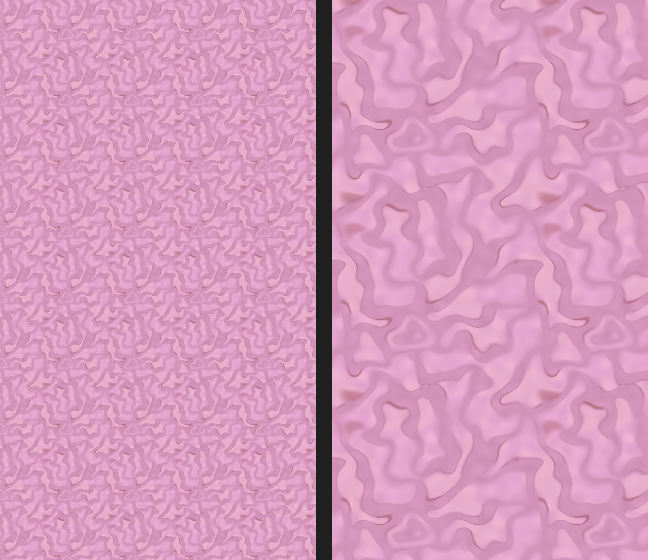
Left, the full canvas; right, a detail of the centre.
Give the GLSL for this pattern, as a Shadertoy shader.

```glsl
// Tiled pink wrinkled plaster: mauve veins, a small swirl and russet flecks in each tile.

const float TILES_ACROSS = 4.8;      // square tiles, counted from the top left
const float VEIN_FREQ    = 3.5;      // waves per tile
const float VEIN_WIDTH   = 0.024;    // half width, in tiles
const float HALO_WIDTH   = 0.056;
const float CREASE_WIDTH = 0.010;
const float WARP         = 0.016;
const vec2  SWIRL_POS    = vec2(0.01, 0.53);
const vec2  BLOB_A       = vec2(0.69, 0.83);
const vec2  BLOB_B       = vec2(0.72, 0.01);

const vec3 ROSE    = vec3(0.915, 0.680, 0.800);
const vec3 ORCHID  = vec3(0.900, 0.650, 0.815);
const vec3 HALO    = vec3(0.860, 0.612, 0.760);
const vec3 MAUVE   = vec3(0.820, 0.566, 0.716);
const vec3 CREASE  = vec3(0.750, 0.500, 0.620);
const vec3 RUSSET  = vec3(0.690, 0.410, 0.480);

const float TAU = 6.2831853;

// Layered sines with whole wave numbers, so they tile: value (unit variance), gradient
vec3 waves(vec2 p, float freq, float seed) {
    const int COUNT = 14;
    vec3 sum = vec3(0.0);
    for (int i = 0; i < COUNT; i++) {
        float n = float(i);
        float angle = 2.4 * n + seed;
        float radius = freq * (0.75 + 0.5 * fract(0.618 * n + seed));
        vec2 k = round(radius * vec2(cos(angle), sin(angle)));
        float phase = TAU * (dot(k, p) + fract(seed * (n + 1.0) * (n + 1.7)));
        sum += vec3(cos(phase), -TAU * k * sin(phase));
    }
    return sum / sqrt(0.5 * float(COUNT));
}

// Offset to the nearest repeat of a point
vec2 toNearest(vec2 p, vec2 center) {
    vec2 q = p - center;
    return q - round(q);
}

float blob(vec2 p, vec2 center) {
    return 1.0 - smoothstep(0.015, 0.055, length(toNearest(p, center) * vec2(0.8, 1.1)));
}

// Signed distance to the vein centre lines, in tiles
float veinDistance(vec2 p) {
    vec3 field = waves(p, VEIN_FREQ, 1.37);
    float d = field.x / sqrt(dot(field.yz, field.yz) + 40.0);
    float r = length(toNearest(p, SWIRL_POS) * vec2(0.85, 1.2));
    float swirl = abs(r - 0.085) - 0.045;
    return mix(swirl, d, smoothstep(0.11, 0.19, r));
}

void mainImage(out vec4 fragColor, in vec2 fragCoord) {
    float pixel = TILES_ACROSS / iResolution.x;
    vec2 p = vec2(fragCoord.x, iResolution.y - fragCoord.y) * pixel;

    // Wobble the veins
    vec2 warped = p + WARP * vec2(waves(p, 5.0, 2.71).x, waves(p, 5.0, 4.13).x);
    float patches = waves(p, 2.5, 5.29).x;
    float grain = waves(p, 10.0, 3.61).x;
    float d = veinDistance(warped);

    // Veins swell and thin along their length
    float width = VEIN_WIDTH * (1.0 + 0.22 * patches) + 0.002 * grain;
    float soft = max(0.012, pixel);
    float vein = 1.0 - smoothstep(width - soft, width + soft, abs(d));
    float halo = 1.0 - smoothstep(width, HALO_WIDTH, abs(d));

    // Thin shadowed crease along one side, fainter on the other
    float creaseSoft = max(CREASE_WIDTH, pixel);
    float crease = 1.0 - smoothstep(0.0, creaseSoft, abs(d - width));
    crease += 0.45 * (1.0 - smoothstep(0.0, creaseSoft, abs(d + width)));
    crease *= smoothstep(-1.2, 1.0, patches + 0.5 * grain);

    // Russet flecks gather on creases and at two blobs
    float fleck = crease * smoothstep(0.7, 1.7, waves(p, 4.0, 6.83).x);
    float blobs = max(blob(warped, BLOB_A), 0.85 * blob(warped, BLOB_B));

    vec3 color = mix(ORCHID, ROSE, smoothstep(-0.8, 0.8, patches + 0.4 * grain));
    color = mix(color, HALO, 0.85 * halo);
    color = mix(color, MAUVE, 0.8 * vein);
    color = mix(color, CREASE, 0.65 * min(crease, 1.0));
    color = mix(color, RUSSET, min(0.75 * fleck + 0.6 * blobs, 0.85));
    color += 0.009 * grain;

    fragColor = vec4(clamp(color, 0.0, 1.0), 1.0);
}
```
